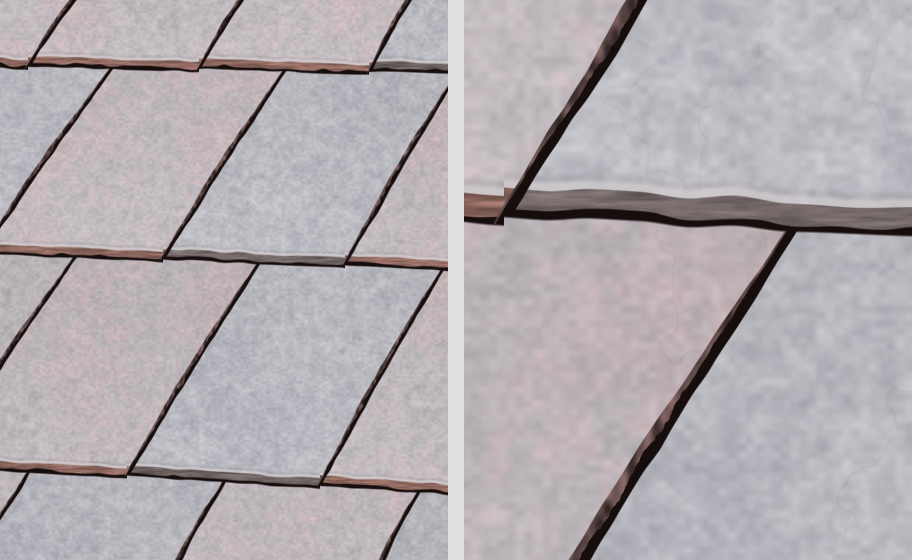
Left: the whole. Right: its middle third, enlarged.
A Shadertoy shader for this texture:

```glsl
const vec3 WARM_TOP = vec3(0.752, 0.732, 0.748);
const vec3 COOL_TOP = vec3(0.715, 0.718, 0.745);
const vec3 BLUSH = vec3(0.760, 0.665, 0.680);
const vec3 WARM_FACE = vec3(0.560, 0.410, 0.375);
const vec3 COOL_FACE = vec3(0.430, 0.390, 0.385);
const vec3 LIP = vec3(0.810, 0.785, 0.790);
const vec3 RIM = vec3(0.330, 0.255, 0.250);
const vec3 SHADOW = vec3(0.085, 0.050, 0.050);

float hash(vec2 p) {
    vec3 q = fract(vec3(p.xyx) * 0.1031);
    q += dot(q, q.yzx + 33.33);
    return fract((q.x + q.y) * q.z);
}

float noise(vec2 p) {
    vec2 i = floor(p), f = fract(p);
    f = f * f * (3.0 - 2.0 * f);
    return mix(mix(hash(i), hash(i + vec2(1, 0)), f.x),
               mix(hash(i + vec2(0, 1)), hash(i + vec2(1, 1)), f.x), f.y);
}

float fbm(vec2 p) {
    float sum = 0.0, amp = 0.5;
    for (int i = 0; i < 4; i++) {
        sum += amp * noise(p);
        p = p * 2.03 + 17.1;
        amp *= 0.5;
    }
    return sum / 0.9375;
}

// Courses grow taller and tilt more toward the viewer
float seamHeight(float row, float x) {
    return 0.1185 + 0.311 * row + 0.0247 * row * row + (0.015 + 0.018 * row) * x;
}

// Joint layout along a course: x = first joint, y = spacing
vec2 topJoints(float row) {
    return vec2(0.251 - 0.043 * row - 0.0078 * row * row, 0.289 + 0.0195 * row);
}

vec2 bottomJoints(float row) {
    return vec2(0.0495 - 0.0833 * row, 0.305 + 0.0195 * row);
}

// Lower edge, slightly stepped from tile to tile
float lowerEdge(float row, float x) {
    vec2 joints = bottomJoints(row);
    float u = (x - joints.x) / joints.y;
    float wobble = 0.003 * (noise(vec2(x * 35.0, row * 9.0)) - 0.5);
    return seamHeight(row, x) + 0.005 * (fract(u) - 0.5) + wobble;
}

// Grainy upper surface, with blush patches on warm tiles
vec3 tileSurface(vec2 p, vec2 id, float cool, float down) {
    vec2 q = p + 7.3 * id;
    float patches = fbm(q * 9.0);
    float mottling = fbm(q * 75.0);
    float grain = noise(q * vec2(190.0, 230.0));
    vec3 color = mix(WARM_TOP, COOL_TOP, cool);
    float blush = smoothstep(0.42, 0.72, 0.5 * patches + 0.5 * mottling + 0.06 * (0.5 - down));
    color = mix(color, BLUSH, blush * mix(0.6, 0.12, cool));
    color += 0.13 * (mottling - 0.5) + 0.065 * (grain - 0.5) + 0.05 * (patches - 0.5);
    float crease = abs(fbm(q * 14.0 + 5.0) - 0.5);
    color -= 0.025 * (1.0 - smoothstep(0.0, 0.012, crease)) * smoothstep(0.5, 0.65, patches);
    return color + 0.025 * (down - 0.5) + 0.02 * (hash(id + 3.0) - 0.5);
}

// Broken front face, bright lip above and shadow below
vec3 addFrontEdge(vec3 color, vec2 p, float height, float cool, float px) {
    float streaks = fbm(p * vec2(35.0, 330.0));
    float ragged = noise(p * vec2(45.0, 10.0));
    float lipBase = 0.0145 + 0.003 * noise(vec2(p.x * 28.0, 4.0));
    float shadowTop = 0.002 + 0.006 * ragged * ragged;
    vec3 face = mix(WARM_FACE, COOL_FACE, cool) * (0.65 + 0.7 * streaks);
    color *= 1.0 - 0.06 * (1.0 - smoothstep(0.0, 0.004, abs(height - lipBase - 0.007)));
    float lip = 1.0 - smoothstep(0.001, 0.004, abs(height - lipBase - 0.002));
    color = mix(color, LIP, 0.75 * lip);
    color = mix(face, color, smoothstep(-px, px, height - lipBase));
    return mix(SHADOW, color, smoothstep(-px, px, height - shadowTop));
}

// Open joint: rough lit rim on the left, shadow on the right
vec3 addJoint(vec3 color, vec2 p, float offset, float down, float px) {
    float belly = sin(3.14159 * clamp(down, 0.0, 1.0));
    float halfWidth = 0.0032 + 0.0032 * belly + 0.002 * (noise(p * 55.0) - 0.5);
    float chips = fbm(p * vec2(120.0, 70.0));
    float rimEnd = -halfWidth + halfWidth * (0.3 + 1.5 * chips * belly);
    vec3 rim = RIM * (0.45 + 1.2 * noise(p * vec2(210.0, 110.0)));
    vec3 gap = mix(rim, SHADOW, smoothstep(-px, px, offset - rimEnd));
    return mix(gap, color, smoothstep(-px, px, abs(offset) - halfWidth));
}

void mainImage(out vec4 fragColor, in vec2 fragCoord) {
    float px = 1.0 / iResolution.y;
    vec2 p = vec2(fragCoord.x, iResolution.y - fragCoord.y) * px;

    // Each upper course overlaps the one below it
    float row = 0.0;
    for (int i = 0; i < 3; i++) {
        if (p.y > lowerEdge(row, p.x)) row += 1.0;
        else break;
    }

    // Slanted tile coordinates within the course
    float seamAbove = seamHeight(row - 1.0, p.x);
    float down = (p.y - seamAbove) / (seamHeight(row, p.x) - seamAbove);
    vec2 joints = mix(topJoints(row), bottomJoints(row), down);
    float bow = 0.005 * sin(3.14159 * down) + 0.003 * (noise(vec2(p.y * 24.0, row)) - 0.5);
    float u = (p.x - joints.x + bow) / joints.y;
    float column = ceil(u);
    float offset = (u - floor(u + 0.5)) * joints.y;
    float cool = smoothstep(0.57, 0.61, fract(0.55 * column + 0.76 * row));

    vec3 color = tileSurface(p, vec2(column, row), cool, down);
    color = addFrontEdge(color, p, lowerEdge(row, p.x) - p.y, cool, px);
    color = addJoint(color, p, offset, down, px);

    // Contact shadow beneath the course above
    float below = p.y - lowerEdge(row - 1.0, p.x);
    color = mix(SHADOW, color, smoothstep(0.0, 0.001 + 1.5 * px, below));
    fragColor = vec4(clamp(color, 0.0, 1.0), 1.0);
}
```
